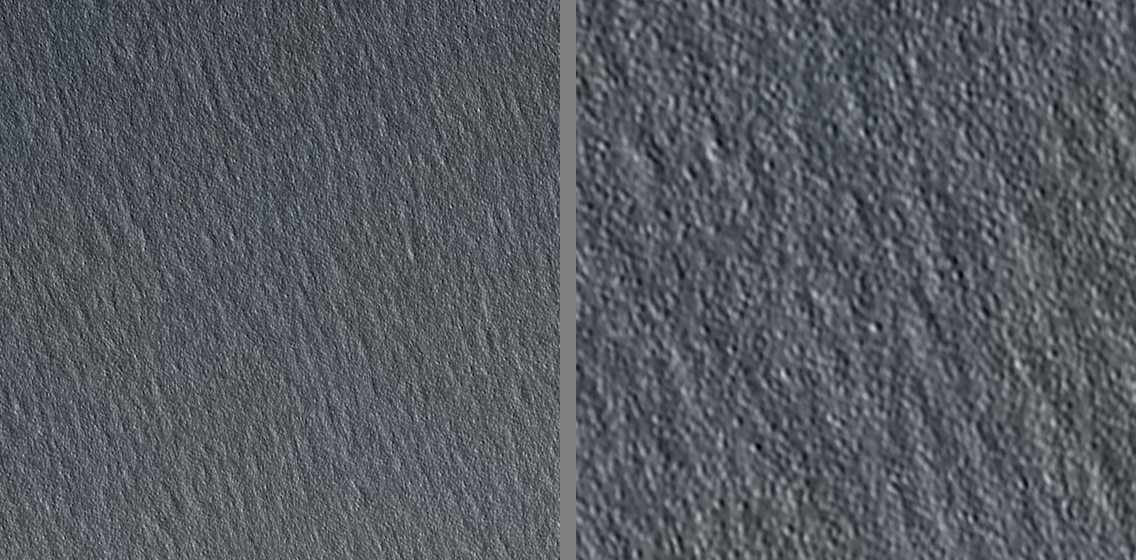
Left, the full canvas; right, a detail of the centre.
Give the GLSL for this texture, as a Shadertoy shader.

```glsl
const vec3 SLATE_DARK = vec3(0.278, 0.300, 0.326);   // upper left
const vec3 SLATE_LIGHT = vec3(0.388, 0.406, 0.423);  // lower right
const vec3 BLUE_GREEN_TINT = vec3(-0.003, -0.002, 0.007);

const vec2 STREAK_DIR = vec2(0.31, -0.951);          // steep, leaning to the right
const vec2 LONG_CELLS = vec2(66.0, 19.0);            // cells across and along the streaks
const vec2 SHORT_CELLS = vec2(122.0, 52.0);
const vec2 GRAIN_CELLS = vec2(240.0, 215.0);
const float LONG_DEPTH = 0.055;
const float SHORT_DEPTH = 0.063;
const float GRAIN_DEPTH = 0.158;
const float RELIEF = 4.0;                            // light to shadow step across a ridge
const float BODY = 0.30;                             // plain tone of a ridge
const float BEND = 0.007;

vec3 hash3(vec2 cell) {
    vec3 q = fract(vec3(cell.xyx) * vec3(0.1031, 0.1030, 0.0973));
    q += dot(q, q.yxz + 33.33);
    return fract((q.xxy + q.yzz) * q.zyx);
}

// Slow undulation from layered sines, about -1 to 1
float waves(vec2 p) {
    float a = sin(p.x * 7.1 + 2.0 * sin(p.y * 4.3 + 0.7));
    float b = sin(p.y * 9.7 - p.x * 5.3 + 1.5 * sin(p.x * 6.1));
    float c = sin(p.x * 17.3 + p.y * 13.9 + 2.0 * sin(p.y * 8.7 + 1.9));
    return 0.45 * a + 0.35 * b + 0.2 * c;
}

// Cellular noise: soft ridges, each lit on one side and shaded on the other
float ridges(vec2 p) {
    vec2 base = floor(p);
    float sum = 0.0;
    for (int y = -1; y <= 1; y++) {
        for (int x = -1; x <= 1; x++) {
            vec2 cell = base + vec2(x, y);
            vec3 rnd = hash3(cell + 400.0);
            vec2 d = p - cell - rnd.xy;
            float falloff = max(0.0, 1.0 - dot(d, d));
            float height = rnd.z;
            sum += falloff * falloff * (BODY * (2.0 * height - 1.0) - RELIEF * height * d.x);
        }
    }
    return sum;
}

void mainImage(out vec4 fragColor, in vec2 fragCoord) {
    vec2 uv = fragCoord / iResolution.xy;

    // Coordinates across and along the gently bent streaks
    vec2 across = vec2(-STREAK_DIR.y, STREAK_DIR.x);
    vec2 p = vec2(dot(uv, across), dot(uv, STREAK_DIR));
    p.x += BEND * waves(uv * 1.3);

    // Broad shading and tint
    float shade = 0.72 * (1.0 - uv.y) + 0.28 * uv.x + 0.03 * waves(uv + 3.7);
    vec3 color = mix(SLATE_DARK, SLATE_LIGHT, shade);
    color += BLUE_GREEN_TINT * waves(uv * 1.4 + 8.2);

    // Surface relief, strongest where the streaks gather
    float gather = 1.0 + 0.3 * waves(uv * 2.1 + 5.1);
    float relief = LONG_DEPTH * gather * ridges(p * LONG_CELLS);
    relief += SHORT_DEPTH * ridges(p * SHORT_CELLS + 31.7);
    relief += GRAIN_DEPTH * ridges(p * GRAIN_CELLS + 77.3);
    color += relief;

    fragColor = vec4(clamp(color, 0.0, 1.0), 1.0);
}
```
